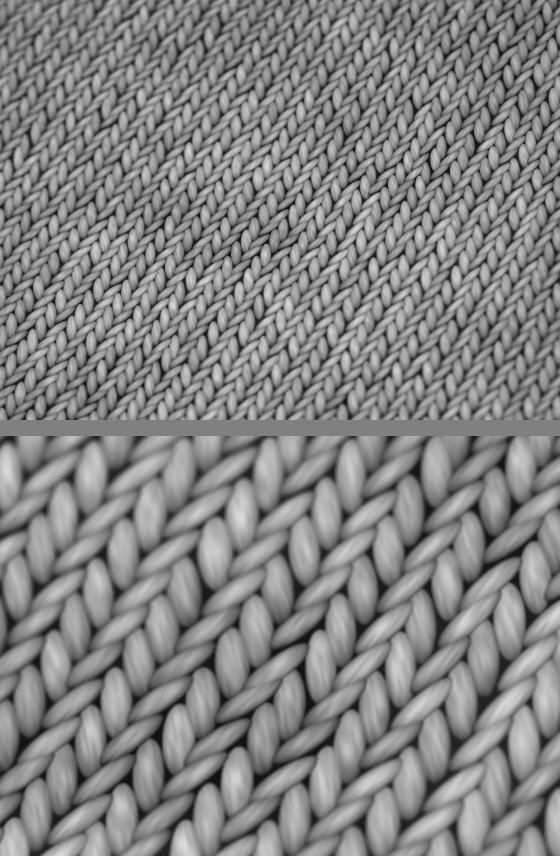
Top, the full canvas; bottom, a detail of the centre.
Write a WebGL 1 fragment shader that draws this texture.

```glsl
precision highp float;
// Grey stockinette knit seen at a slant: ropes of overlapping yarn legs run diagonally,
// with softer, steeper legs filling the valleys between them. Each leg is a tilted
// ellipsoid; several samples per point smooth the edges and defocus the far corners.
uniform vec2 u_resolution;

float hash(vec2 p) {
  return fract(sin(dot(p, vec2(127.1, 311.7))) * 43758.5453);
}

float noise(vec2 p) {
  vec2 i = floor(p), f = fract(p);
  f = f * f * (3.0 - 2.0 * f);
  return mix(mix(hash(i), hash(i + vec2(1.0, 0.0)), f.x),
             mix(hash(i + vec2(0.0, 1.0)), hash(i + 1.0), f.x), f.y);
}

// Canvas position to wale space: x counts wales, y runs along them
vec2 waleSpace(vec2 p) {
  p *= 1.0 + 0.06 * dot(p, vec2(-0.35, 0.94));
  float angle = 1.01 + 0.06 * p.x;
  vec2 along = vec2(cos(angle), sin(angle));
  vec2 g = vec2(dot(p, vec2(along.y, -along.x)), dot(p, along)) / 0.0574;
  g += 0.22 * (vec2(noise(g * 0.4), noise(g * 0.4 + 31.0)) - 0.5);
  return g + 40.0;
}

// Keep the topmost leg of one kind. best = (depth key, light, tone, fibre)
void addLegs(vec2 g, float tilt, vec2 size, float lift, float edgeLight,
             float endShade, float seed, inout vec4 best) {
  const float ROW = 0.64;
  float column = floor(g.x + 0.5);
  float row = floor(g.y / ROW + 0.5);
  vec2 dir = vec2(sin(tilt), cos(tilt));
  for (int j = -1; j <= 1; j++) {
    vec2 id = vec2(column, row + float(j));
    float variation = hash(id + seed);
    vec2 jitter = 0.10 * (vec2(variation, hash(id + seed + 17.0)) - 0.5);
    vec2 q = g - id * vec2(1.0, ROW) - jitter;
    vec2 local = vec2(dot(q, vec2(dir.y, -dir.x)), dot(q, dir));
    vec2 e = local / size;
    float height = sqrt(max(1.0 - dot(e, e), 0.0));
    float key = height + lift + 0.12 * e.y;
    if (height > 0.0 && key > best.x) {
      // Plies wind slightly around the leg
      vec2 strand = vec2(local.x * 22.0 + local.y * 5.0, local.y * 4.0);
      float fibre = noise(strand + id * 7.3 + seed);
      float tone = 0.11 * (variation - 0.5) - 0.05 * e.x + endShade * e.y;
      best = vec4(key, mix(edgeLight, 1.0, height), tone, fibre);
    }
  }
}

float knit(vec2 p) {
  vec2 g = waleSpace(p);
  vec4 best = vec4(-1.0, 0.0, 0.0, 0.5);
  addLegs(g - vec2(0.5, 0.32), -0.58, vec2(0.225, 0.52), 0.0, 0.25, 0.10, 5.0, best);
  addLegs(g, 0.36, vec2(0.168, 0.56), 0.30, 0.0, 0.04, 53.0, best);
  float fibre = 0.19 * (best.w - 0.5) * best.y;
  return 0.10 + 0.585 * best.y + best.z + fibre;
}

void main() {
  vec2 p = (gl_FragCoord.xy - 0.5 * u_resolution) / u_resolution.y;

  // Sharp band through the middle, softer towards the upper left
  float defocus = abs(dot(p, vec2(-0.35, 0.94)) + 0.04);
  float radius = 0.0013 + 0.007 * defocus;
  float shade = 0.0;
  for (int i = 0; i < 13; i++) {
    float k = float(i);
    vec2 offset = sqrt((k + 0.5) / 13.0) * vec2(cos(k * 2.4), sin(k * 2.4));
    shade += knit(p + offset * radius) / 13.0;
  }

  // Uneven yarn tone and a gentle falloff of light
  shade += 0.08 * (noise(p * vec2(7.0, 11.0) + 9.0) - 0.5);
  shade *= 1.04 - 0.16 * dot(p, p) - 0.07 * p.y;
  gl_FragColor = vec4(vec3(clamp(shade, 0.0, 1.0)), 1.0);
}
```
